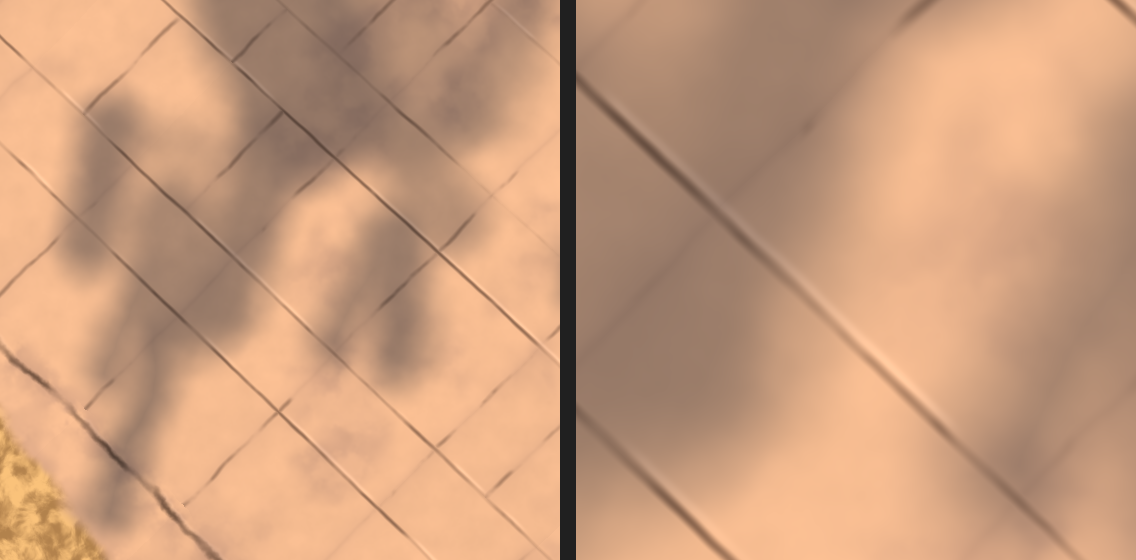
Left, the full canvas; right, a detail of the centre.
Give the GLSL for this texture, as a three.js fragment shader.

```glsl
// Sunlit clay paving in diagonal courses, alternately narrow and wide, with
// cross joints, soft leaf shadows and a dry grass corner. Courses come from a
// mildly skewed repeat, shadows from blurred capsules, wear from value noise.
#define COURSE_PERIOD 0.524
#define NARROW_SHARE 0.357
#define COURSE_START -0.460
#define JOINT_STEP 0.1758
#define LINE_WIDTH 0.0026
#define SHADOW_BLUR 0.05
#define GRASS_EDGE 0.76
#define CLAY vec3(0.985, 0.752, 0.578)
#define STAIN vec3(0.82, 0.625, 0.51)
#define GROUT vec3(0.54, 0.39, 0.295)
#define SHADE vec3(0.60, 0.635, 0.705)

varying vec2 vUv;

float hash(vec2 p) {
  return fract(sin(dot(p, vec2(127.1, 311.7))) * 43758.5453);
}

float noise(vec2 p) {
  vec2 i = floor(p), f = fract(p);
  f = f * f * (3.0 - 2.0 * f);
  return mix(mix(hash(i), hash(i + vec2(1.0, 0.0)), f.x),
             mix(hash(i + vec2(0.0, 1.0)), hash(i + 1.0), f.x), f.y);
}

// Each octave is turned so that no lattice shows
float fbm(vec2 p) {
  float sum = 0.0, amp = 0.533;
  for (int i = 0; i < 4; i++) {
    sum += amp * noise(p);
    p = mat2(1.6, 1.2, -1.2, 1.6) * p + 17.3;
    amp *= 0.5;
  }
  return sum;
}

// Light left over beside a blurred capsule from a to b
float leaf(vec2 p, vec2 a, vec2 b, float radius, float depth) {
  vec2 ab = b - a;
  float t = clamp(dot(p - a, ab) / dot(ab, ab), 0.0, 1.0);
  float d = length(p - a - ab * t) - radius;
  return 1.0 - depth * (1.0 - smoothstep(-SHADOW_BLUR, SHADOW_BLUR, d));
}

float shadowAmount(vec2 p) {
  p += 0.06 * (vec2(fbm(p * 7.0), fbm(p * 7.0 + 31.0)) - 0.5);
  float light = 1.0;
  // Canopy
  light *= leaf(p, vec2(0.48, -0.02), vec2(0.55, 0.17), 0.145, 0.92);
  light *= leaf(p, vec2(0.66, -0.02), vec2(0.74, 0.18), 0.125, 0.60);
  light *= leaf(p, vec2(0.93, -0.02), vec2(0.85, 0.21), 0.065, 0.65);
  light *= leaf(p, vec2(0.70, 0.24), vec2(0.81, 0.39), 0.060, 0.62);
  // Middle fronds and their tails
  light *= leaf(p, vec2(0.50, 0.24), vec2(0.39, 0.55), 0.062, 0.88);
  light *= leaf(p, vec2(0.31, 0.40), vec2(0.33, 0.57), 0.075, 0.80);
  light *= leaf(p, vec2(0.29, 0.60), vec2(0.20, 0.91), 0.034, 0.97);
  light *= leaf(p, vec2(0.27, 0.50), vec2(0.18, 0.68), 0.030, 0.85);
  // Left and right fronds
  light *= leaf(p, vec2(0.20, 0.23), vec2(0.17, 0.44), 0.054, 0.90);
  light *= leaf(p, vec2(0.22, 0.23), vec2(0.38, 0.28), 0.050, 0.40);
  light *= leaf(p, vec2(0.70, 0.41), vec2(0.71, 0.64), 0.052, 0.92);
  light *= leaf(p, vec2(0.67, 0.45), vec2(0.58, 0.62), 0.038, 0.80);
  light *= leaf(p, vec2(1.02, 0.45), vec2(1.02, 0.52), 0.018, 0.80);
  return 1.0 - light;
}

void main() {
  vec2 p = vec2(vUv.x, 1.0 - vUv.y);
  vec2 wobble = vec2(fbm(p * 14.0), fbm(p * 14.0 + 9.0)) - 0.5;

  // Course coordinate: lines fan out slightly across the canvas
  float across = (p.y - 0.945 * p.x) / (1.0 + 0.09 * p.x);
  float course = (across * (1.0 - 0.06 * across) - COURSE_START) / COURSE_PERIOD;
  float rough = smoothstep(1.85, 1.95, course);
  float fade = smoothstep(0.12, 0.2, course) + 1.0 - smoothstep(0.72, 0.9, p.x);
  course += 0.012 * wobble.x + rough * (0.04 * wobble.x + 0.03 * (fbm(p * 42.0) - 0.5));
  float row = floor(course), f = course - row;
  float wide = step(NARROW_SHARE, f);

  // Signed distance to the nearest course line
  float side = f - NARROW_SHARE;
  if (f < abs(side)) side = f;
  if (1.0 - f < abs(side)) side = f - 1.0;
  float d = side * COURSE_PERIOD * 0.72;

  // Cross joints: every second step, or an uneven bond in upper wide courses
  float along = (p.x + p.y + 0.016 * wobble.y) / JOINT_STEP;
  float k = floor(along + 0.5);
  float bond = (wide > 0.5 && row < 0.5) ? 1.0 - mod(mod(k, 5.0), 2.0) : mod(k, 2.0);
  bond = step(0.5, bond) * (1.0 - step(1.95, course));
  float jointD = abs(along - k) * JOINT_STEP * 0.707;
  float joint = bond * (1.0 - smoothstep(0.0, 0.0065, jointD));
  joint *= 0.04 + 0.55 * smoothstep(0.45, 0.72, fbm(p * 15.0 + 4.0));

  // Clay with broad stains, faint grain and per-stone tint
  float stone = hash(vec2(row * 2.0 + wide, floor(along * 0.5 + 0.5)));
  float stain = smoothstep(0.48, 0.76, fbm(p * 5.0 + 23.0));
  stain *= 0.45 + 0.55 * smoothstep(0.35, 0.65, fbm(p * 19.0));
  vec3 color = mix(CLAY, STAIN, 0.75 * stain) * (0.975 + 0.025 * stone);
  color *= 0.975 + 0.05 * fbm(p * 32.0);
  color = mix(color, STAIN, 0.3 * bond * exp(-jointD * 65.0));

  // Worn, earthy margin by the rough line
  float margin = exp(-abs(d) * 30.0) * rough;
  color = mix(color, STAIN, margin * 0.9 * smoothstep(0.3, 0.65, fbm(p * 24.0)));

  // Lit lip above each soft dark course line
  float lip = exp(-pow((d + 0.0055) / 0.003, 2.0));
  color += 0.06 * lip * smoothstep(0.45, 0.7, noise(p * 13.0));
  float width = LINE_WIDTH * (0.8 + 0.5 * noise(p * 20.0) + 1.5 * rough);
  float line = 1.0 - smoothstep(0.0, width + 0.0025, abs(d));
  float strength = 0.2 + 0.7 * smoothstep(0.3, 0.7, fbm(p * 12.0 + 2.0));
  strength *= clamp(fade, 0.2, 1.0);
  color = mix(color, GROUT * (1.0 - 0.2 * rough), max(joint, line * strength));

  // Dry grass corner
  float blades = fbm(p * vec2(52.0, 44.0) + 2.0 * wobble);
  vec3 straw = mix(vec3(0.70, 0.51, 0.30), vec3(0.98, 0.76, 0.48), smoothstep(0.22, 0.75, blades));
  float edge = GRASS_EDGE + 0.18 * p.x + 0.08 * wobble.y;
  color = mix(color, straw, smoothstep(-0.03, 0.02, across - edge));

  color *= mix(vec3(1.0), SHADE, shadowAmount(p));
  gl_FragColor = vec4(color, 1.0);
}
```
